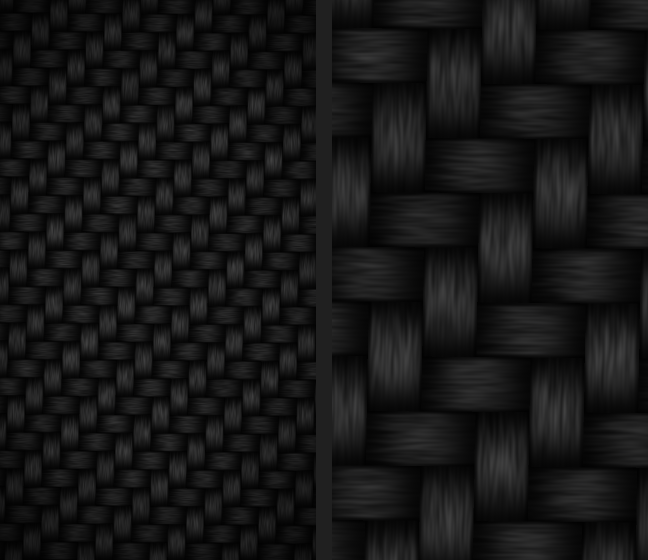
Left, the full canvas; right, a detail of the centre.
This pattern is drawn by a Shadertoy shader. Its source:

```glsl
// Dark carbon fibre cloth: a two-over, two-under twill of brushed tows under a soft vignette.

const float PI = 3.14159265;
const vec2 TOW_PITCH = vec2(0.0323, 0.03255);   // tow spacing, in canvas heights
const vec2 WEAVE_OFFSET = vec2(1.228, 0.588);   // weave position at the centre, in tows
const vec2 SKEW = vec2(0.017, 0.008);           // slight lean of columns and rows
const vec3 TINT = vec3(1.0, 1.0, 1.005);

float hash1(vec2 p) {
    vec3 q = fract(vec3(p.xyx) * 0.1031);
    q += dot(q, q.yzx + 33.33);
    return fract((q.x + q.y) * q.z);
}

vec2 latticeGradient(vec2 cell) {
    float angle = 2.0 * PI * hash1(cell);
    return vec2(cos(angle), sin(angle));
}

// Gradient noise, roughly -0.7 to 0.7
float gradientNoise(vec2 p) {
    vec2 i = floor(p), f = fract(p);
    vec2 w = f * f * f * (f * (f * 6.0 - 15.0) + 10.0);
    vec2 e = vec2(1.0, 0.0);
    float a = dot(latticeGradient(i), f);
    float b = dot(latticeGradient(i + e.xy), f - e.xy);
    float c = dot(latticeGradient(i + e.yx), f - e.yx);
    float d = dot(latticeGradient(i + e.xx), f - e.xx);
    return mix(mix(a, b, w.x), mix(c, d, w.x), w.y);
}

// Fine filaments: x runs across the tow, y along it
float filaments(vec2 p, float seed) {
    vec2 shift = vec2(seed * 91.0, seed * 57.0) + 200.0;
    float coarse = gradientNoise(p * vec2(7.0, 0.9) + shift);
    float fine = gradientNoise(p * vec2(16.0, 1.7) + shift + 40.0);
    return 0.65 * coarse + 0.85 * fine;
}

// Brightness of one float; across and along both run from 0 to 1
float floatShade(float across, float along, float streak, float peak, float pixel) {
    float arch = sin(PI * clamp(along + 0.035 * streak, 0.0, 1.0));
    float sheen = pow(max(arch, 0.0), 1.5);
    float seamWidth = max(0.09, pixel);
    float seam = smoothstep(0.0, seamWidth, across)
               * smoothstep(0.0, seamWidth, 1.0 - across);
    float roundness = 0.8 + 0.2 * sin(PI * across);
    float light = mix(0.026, peak, sheen) * (1.0 + 0.6 * streak);
    return light * roundness * mix(0.35, 1.0, seam);
}

// Twill weave: weave.x counts columns rightwards, weave.y counts rows downwards
float twill(vec2 weave, float pixel) {
    vec2 cell = floor(weave), local = fract(weave);
    float phase = mod(cell.x + cell.y, 4.0);
    bool warp = phase < 2.0;

    float across = warp ? local.x : local.y;
    float along = warp ? 0.5 * (phase + local.y) : 0.5 * (phase - 2.0 + local.x);
    float tow = warp ? cell.x : cell.y + 300.0;
    float run = warp ? weave.y : weave.x;

    float seed = hash1(vec2(tow + 70.0, 11.0));
    float streak = filaments(vec2(across, run), seed);
    float start = warp ? cell.y - phase : cell.x - phase + 2.0;
    float variation = 0.92 + 0.16 * hash1(vec2(tow, start) + 120.0);
    float peak = (warp ? 0.185 : 0.14) * variation;
    return floatShade(across, along, streak, peak, pixel);
}

float vignette(vec2 p, float aspect) {
    vec2 q = p * vec2(2.0 / aspect, 2.0);
    return mix(1.06, 0.42, smoothstep(0.0, 1.7, dot(q, q * vec2(0.6, 0.95))));
}

void mainImage(out vec4 fragColor, in vec2 fragCoord) {
    vec2 p = (fragCoord - 0.5 * iResolution.xy) / iResolution.y;
    float aspect = iResolution.x / iResolution.y;
    float pixel = 1.0 / (TOW_PITCH.x * iResolution.y);

    // Lean the grid, then measure it in tows
    vec2 leaned = vec2(p.x - SKEW.x * p.y, -p.y - SKEW.y * p.x);
    vec2 weave = leaned / TOW_PITCH + WEAVE_OFFSET;

    // Average four samples to smooth tow ends and filaments
    float light = 0.0;
    for (int i = 0; i < 4; i++) {
        vec2 corner = vec2(float(i % 2), float(i / 2)) - 0.5;
        light += 0.25 * twill(weave + 0.5 * corner * pixel, pixel);
    }

    fragColor = vec4(TINT * light * vignette(p, aspect), 1.0);
}
```
